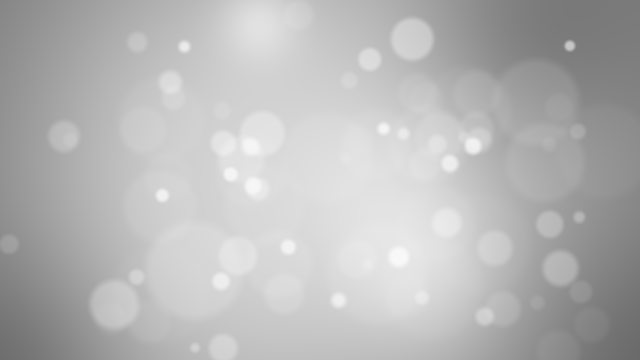
Write a Shadertoy shader that draws this background.

```glsl
// Soft grey bokeh: a broad light field that darkens toward the corners,
// overlaid with three layers of scattered translucent white discs.
// Discs follow a jittered low-discrepancy sequence and are screen-blended.

#define FIELD_CENTRE vec2(0.76, 0.49)
#define FIELD_DARK 0.44
#define FIELD_LIGHT 0.83
#define FOCUS vec2(1.14, 0.30)
#define SMALL_COUNT 36
#define MEDIUM_COUNT 32
#define LARGE_COUNT 18
#define EDGE_BLUR 0.009
#define SEED 17u

// Integer hash giving three values in 0..1
vec3 hash3(uvec3 v) {
    v = v * 1664525u + 1013904223u;
    v.x += v.y * v.z; v.y += v.z * v.x; v.z += v.x * v.y;
    v ^= v >> 16u;
    v.x += v.y * v.z; v.y += v.z * v.x; v.z += v.x * v.y;
    return vec3(v >> 8u) / 16777216.0;
}

float glow(vec2 p, vec2 centre, float radius) {
    vec2 d = (p - centre) / radius;
    return exp(-dot(d, d));
}

// Broad lighting: a flattened central hill with lit and shaded patches
float lightField(vec2 p) {
    vec2 d = p - FIELD_CENTRE;
    d /= vec2(d.x < 0.0 ? 0.75 : 0.95, 0.85);
    float v = mix(FIELD_DARK, FIELD_LIGHT, exp(-pow(dot(d, d), 1.3)));
    v += 0.07 * glow(p, vec2(1.10, 0.44), 0.25);
    v += 0.08 * glow(p, vec2(1.20, 0.21), 0.20);
    v += 0.12 * glow(p, vec2(0.72, 0.94), 0.11);
    v -= 0.13 * glow(p, vec2(1.45, 0.87), 0.30);
    v -= 0.10 * glow(p, vec2(0.05, 0.00), 0.30);
    v -= 0.10 * glow(p, vec2(1.75, 0.02), 0.35);
    return v;
}

// Fraction of darkness left after a layer of discs; pull gathers them at FOCUS
float discLayer(vec2 p, float aspect, int count, uint layer,
                vec2 radii, vec2 opacities, float pull) {
    float remaining = 1.0;
    for (int i = 0; i < count; i++) {
        vec3 place = hash3(uvec3(uint(i), layer, SEED));
        vec3 look = hash3(uvec3(uint(i), layer + 50u, SEED));
        vec2 spread = fract(float(i + 1) * vec2(0.7549, 0.5698) + 0.35 * place.xy);
        vec2 centre = mix(spread * vec2(aspect, 1.0), FOCUS, pull * place.z);

        float radius = mix(radii.x, radii.y, look.x);
        float blur = EDGE_BLUR * (0.6 + 0.4 * look.z) + 0.08 * radius;
        float disc = 1.0 - smoothstep(-blur, blur, length(p - centre) - radius);
        float opacity = mix(opacities.x, opacities.y, look.y * look.y);
        remaining *= 1.0 - opacity * disc;
    }
    return remaining;
}

void mainImage(out vec4 fragColor, in vec2 fragCoord) {
    vec2 p = fragCoord / iResolution.y;
    float aspect = iResolution.x / iResolution.y;

    // Screen blending: each layer multiplies the remaining darkness
    float darkness = 1.0 - lightField(p);
    darkness *= discLayer(p, aspect, LARGE_COUNT, 1u, vec2(0.085, 0.145), vec2(0.04, 0.20), 0.6);
    darkness *= discLayer(p, aspect, MEDIUM_COUNT, 2u, vec2(0.034, 0.068), vec2(0.06, 0.40), 0.25);
    darkness *= discLayer(p, aspect, SMALL_COUNT, 3u, vec2(0.012, 0.032), vec2(0.10, 0.75), 0.25);

    fragColor = vec4(vec3(clamp(1.0 - darkness, 0.0, 1.0)), 1.0);
}
```
